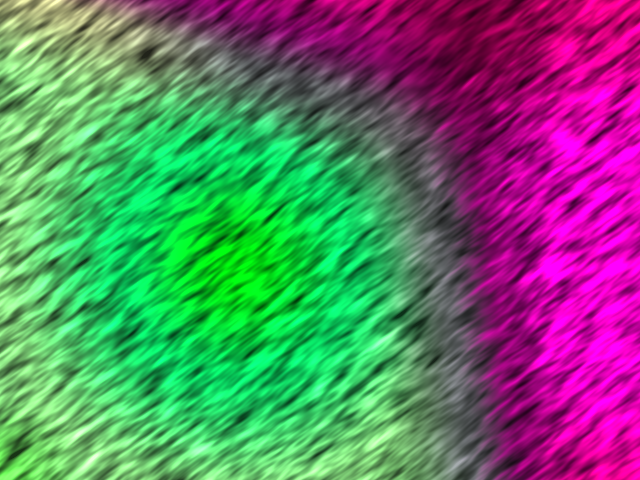
Give the GLSL for this background, as a Shadertoy shader.

```glsl
vec2 hashGradient(vec2 cell) {
    vec3 h = fract(vec3(cell.xyx) * vec3(0.1031, 0.1030, 0.0973));
    h += dot(h, h.yzx + 33.33);
    return fract((h.xx + h.yz) * h.zy) * 2.0 - 1.0;
}

float gradientNoise(vec2 p) {
    vec2 i = floor(p), f = fract(p);
    vec2 u = f * f * f * (f * (f * 6.0 - 15.0) + 10.0);
    float a = dot(hashGradient(i), f);
    float b = dot(hashGradient(i + vec2(1, 0)), f - vec2(1, 0));
    float c = dot(hashGradient(i + vec2(0, 1)), f - vec2(0, 1));
    float d = dot(hashGradient(i + vec2(1, 1)), f - vec2(1, 1));
    return mix(mix(a, b, u.x), mix(c, d, u.x), u.y);
}

// Layers of noise stretched along the brush direction
float brushStrokes(vec2 p) {
    float angle = radians(37.0);
    vec2 along = vec2(cos(angle), sin(angle));
    vec2 q = vec2(dot(p, along), dot(p, vec2(-along.y, along.x)));
    q.y += 0.012 * gradientNoise(q * 5.0);
    vec2 scale = vec2(10.0, 46.0);
    float sum = 0.0, weight = 0.85;
    for (int i = 0; i < 3; i++) {
        sum += weight * gradientNoise(q * scale + 31.7 * float(i + 1));
        scale *= 1.7;
        weight *= 0.72;
    }
    return sum;
}

// Signed distance to the rounded border between green and magenta
float borderDistance(vec2 p) {
    float right = p.x + 0.137 * p.y - 1.04;
    float top = (p.y + 0.3 * p.x - 1.068) / 1.044;
    return 0.06 * log(exp(right / 0.06) + exp(top / 0.06));
}

vec3 colourField(vec2 p) {
    float edge = borderDistance(p);
    float radius = length(p - vec2(0.495, 0.445));

    // Green glow fading to a pale rim
    vec3 col = mix(vec3(0.0, 0.84, 0.05), vec3(0.03, 0.79, 0.36), smoothstep(0.02, 0.25, radius));
    col = mix(col, vec3(0.47, 0.77, 0.44), smoothstep(0.22, 0.5, radius));
    col = mix(col, vec3(0.28, 0.82, 0.2), 0.7 * smoothstep(0.2, 0.0, length(p)));

    // Grey border, warmer on the left
    vec3 grey = mix(vec3(0.62, 0.62, 0.43), vec3(0.32, 0.33, 0.34), smoothstep(0.1, 0.55, p.x));
    col = mix(col, grey, smoothstep(-0.23, -0.04, edge));

    // Purple band, then magenta with redder ends
    col = mix(col, vec3(0.47, 0.02, 0.37), smoothstep(-0.05, 0.06, edge));
    float ends = smoothstep(0.2, 0.55, abs(p.y - 0.45));
    vec3 magenta = mix(vec3(0.95, 0.0, 0.77), vec3(0.85, 0.0, 0.47), ends);
    col = mix(col, magenta, smoothstep(0.03, 0.22, edge));

    // Maroon shade at the upper corner
    vec2 shade = (p - vec2(1.0, 0.93)) / vec2(0.17, 0.2);
    return mix(col, vec3(0.33, 0.0, 0.16), 0.85 * exp(-dot(shade, shade)));
}

void mainImage(out vec4 fragColor, in vec2 fragCoord) {
    vec2 p = fragCoord / iResolution.y;
    float strokes = brushStrokes(p);
    vec3 col = colourField(p + vec2(0.05, -0.03) * strokes);
    col *= clamp(1.0 + 1.15 * strokes, 0.25, 1.8);
    col += 0.1 * max(strokes, 0.0) * smoothstep(0.1, 0.35, min(col.r, col.g));
    fragColor = vec4(clamp(col, 0.0, 1.0), 1.0);
}
```
